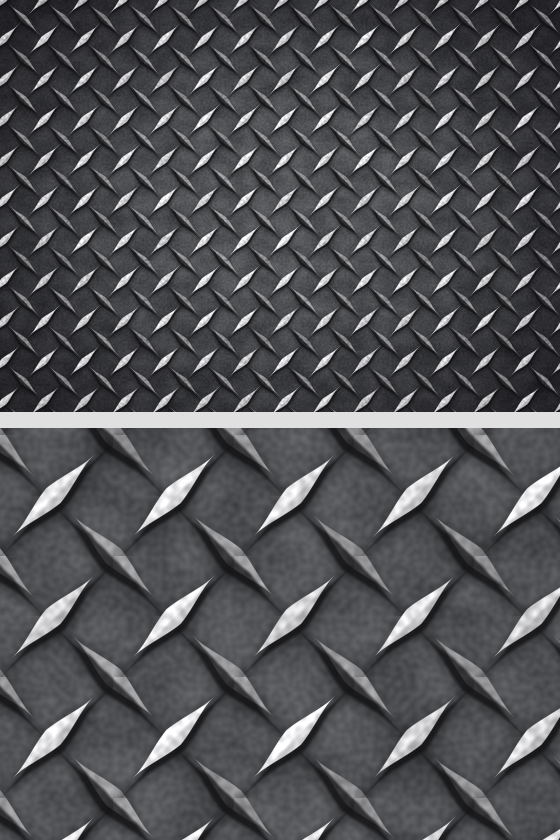
Top: the whole. Bottom: its middle third, enlarged.
A Shadertoy shader for this texture:

```glsl
const vec2 REPEATS = vec2(13.97, 10.23);     // treads across and down
const vec2 BRIGHT_CENTER = vec2(0.10, 0.26); // bright tread inside its cell
const vec2 DIM_CENTER = BRIGHT_CENTER + 0.5;
const float HALF_LENGTH = 0.44;
const float HALF_WIDTH = 0.085;
const vec2 RISING = vec2(0.7071, 0.7071);
const vec2 FALLING = vec2(0.7071, -0.7071);

const vec3 PLATE_LIGHT = vec3(0.325, 0.33, 0.34);
const vec3 PLATE_DARK = vec3(0.12, 0.12, 0.135);
const vec3 SHADOW = vec3(0.06, 0.06, 0.07);
const vec3 BRIGHT_LIT = vec3(0.91, 0.91, 0.92);
const vec3 BRIGHT_SHADED = vec3(0.78, 0.78, 0.79);
const vec3 DIM_LIT = vec3(0.59, 0.59, 0.60);
const vec3 DIM_SHADED = vec3(0.20, 0.20, 0.21);

const float CLOUD_AMOUNT = 0.09;
const float GRAIN_AMOUNT = 0.07;
const float WEAR_AMOUNT = 0.25;
const float TREAD_VARIATION = 0.14;

float hash(vec2 p) {
    vec3 q = fract(p.xyx * vec3(0.1031, 0.1030, 0.0973));
    q += dot(q, q.yzx + 33.33);
    return fract((q.x + q.y) * q.z);
}

vec2 gradient(vec2 cell) {
    float angle = 6.2832 * hash(cell);
    return vec2(cos(angle), sin(angle));
}

float gradientNoise(vec2 p) {
    vec2 i = floor(p), f = fract(p);
    vec2 u = f * f * f * (f * (f * 6.0 - 15.0) + 10.0);
    vec2 e = vec2(1.0, 0.0);
    float low = mix(dot(gradient(i), f), dot(gradient(i + e), f - e), u.x);
    float high = mix(dot(gradient(i + e.yx), f - e.yx),
                     dot(gradient(i + 1.0), f - 1.0), u.x);
    return mix(low, high, u.y);
}

float fbm(vec2 p) {
    float sum = 0.0, amplitude = 1.0;
    for (int i = 0; i < 4; i++) {
        sum += amplitude * gradientNoise(p);
        p = p * 2.03 + 17.0;
        amplitude *= 0.55;
    }
    return sum;
}

// Pointed blade, widest in the middle
float bladeDistance(vec2 p, vec2 axis) {
    float along = abs(dot(p, axis)) / HALF_LENGTH;
    float across = abs(dot(p, vec2(-axis.y, axis.x)));
    float taper = mix(1.0 - along, 1.0 - smoothstep(0.0, 1.0, along), 0.5);
    return across - HALF_WIDTH * taper;
}

// Lays one lattice of treads, with their shadows, over the plate
vec3 addTreads(vec3 color, vec2 grid, vec2 center, vec2 axis,
               vec2 shadowShift, vec3 shaded, vec3 lit, float light, float aa) {
    vec2 cell = grid - center + 0.5;
    vec2 id = floor(cell);
    vec2 p = fract(cell) - 0.5;

    // Soft contact shade and a tighter dropped shadow
    float shadowDistance = bladeDistance(p - shadowShift, axis);
    float softShade = 1.0 - smoothstep(-0.02, 0.13, shadowDistance);
    float hardShade = 1.0 - smoothstep(-0.015, 0.03, shadowDistance);
    color = mix(color, SHADOW, 0.35 * softShade);
    color = mix(color, SHADOW, 0.75 * hardShade);

    // Two facets along the ridge, with worn metal
    float across = dot(p, vec2(-axis.y, axis.x));
    float ridge = 0.012 * gradientNoise(grid * 9.0);
    float facet = smoothstep(-0.03, 0.005, across + ridge);
    float wear = 1.0 + WEAR_AMOUNT * gradientNoise(grid * 14.0)
               + TREAD_VARIATION * (hash(id + center) - 0.5);
    vec3 metal = mix(shaded, lit, facet) * wear * light;
    float cover = 1.0 - smoothstep(-aa, aa, bladeDistance(p, axis));
    return mix(color, metal, cover);
}

void mainImage(out vec4 fragColor, in vec2 fragCoord) {
    vec2 uv = fragCoord / iResolution.xy;
    vec2 grid = uv * REPEATS;
    float aa = 0.75 * REPEATS.y / iResolution.y;

    // Plate: vignette, smudges and fine grain
    float vignette = smoothstep(0.1, 0.76, length((uv - 0.5) * vec2(1.0, 0.92)));
    float mottling = CLOUD_AMOUNT * fbm(grid * vec2(1.3, 1.8))
                   + GRAIN_AMOUNT * gradientNoise(grid * 17.0);
    vec3 color = mix(PLATE_LIGHT, PLATE_DARK, vignette);
    color += mottling * (1.0 - 0.5 * vignette);

    // Treads crossing in two directions
    float light = 1.0 - 0.12 * vignette;
    color = addTreads(color, grid, DIM_CENTER, FALLING, vec2(-0.035, -0.04),
                      DIM_SHADED, DIM_LIT, light, aa);
    color = addTreads(color, grid, BRIGHT_CENTER, RISING, vec2(0.03, -0.035),
                      BRIGHT_SHADED, BRIGHT_LIT, light, aa);

    fragColor = vec4(clamp(color, 0.0, 1.0), 1.0);
}
```
